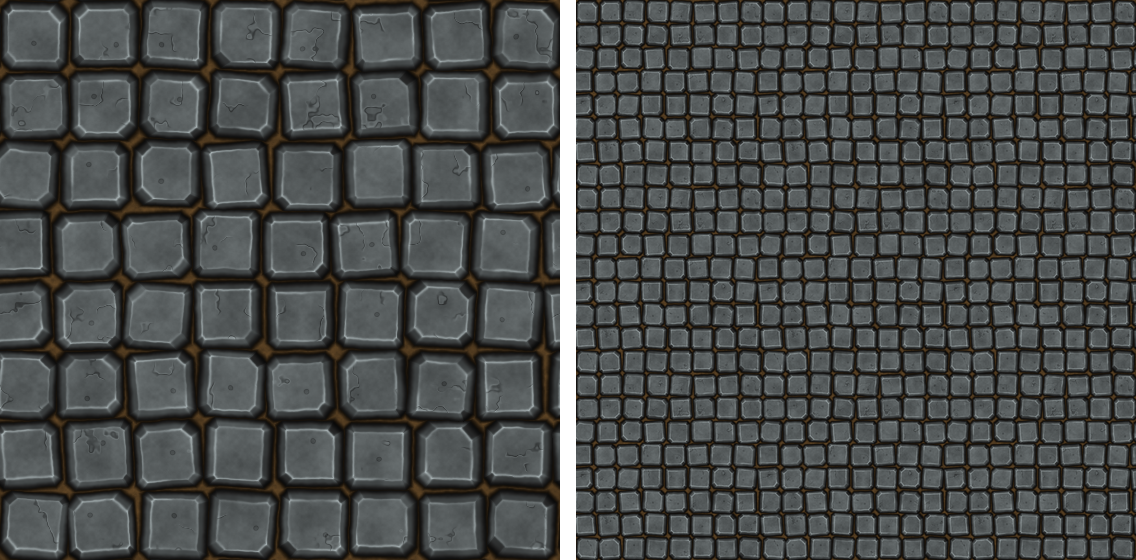
Left: one tile. Right: repeated 3 by 3.
This texture is drawn by a WebGL 2 fragment shader. Its source:

```glsl
#version 300 es
precision highp float;
// Cobbled paving: eight by eight chipped slate blocks bedded in brown earth.
// Each block is cut by eight jittered planes; the nearest plane gives the bevel
// facet, its height gives the pale ridge, and wrapped noise adds the wear.
uniform vec2 u_resolution;
out vec4 fragColor;

const float REPEATS = 8.0;

float hash(vec2 p) {
  return fract(sin(dot(p, vec2(127.1, 311.7))) * 43758.5453);
}

// Value noise that wraps after a whole number of cells
float noise(vec2 p, float period) {
  vec2 i = floor(p), f = fract(p);
  f = f * f * (3.0 - 2.0 * f);
  vec2 a = mod(i, period), b = mod(i + 1.0, period);
  return mix(mix(hash(a), hash(vec2(b.x, a.y)), f.x),
             mix(hash(vec2(a.x, b.y)), hash(b), f.x), f.y);
}

// Noise at k cells per block
float grain(vec2 p, float k) { return noise(p * k, REPEATS * k); }

float fbm(vec2 p, float k) {
  float sum = 0.0, gain = 0.5;
  for (int i = 0; i < 4; i++) {
    sum += gain * grain(p, k);
    k *= 2.0;
    gain *= 0.5;
  }
  return sum / 0.9375;
}

// Sideways drift of each row, in blocks
float rowShift(float row) {
  return -0.12 + 0.14 * cos(6.2831853 * (row + 0.7) / REPEATS)
       + 0.08 * (hash(vec2(row, 41.0)) - 0.5);
}

// Block at q: x = height (0 outer edge, 1 ridge), y = gap to next facet, z = facet shade
vec3 block(vec2 q, vec2 id) {
  float first = 1e3, second = 1e3, shade = 0.0, nextShade = 0.0;
  for (int i = 0; i < 8; i++) {
    float k = float(i), angle = k * 0.78539816;
    float h = hash(id + vec2(17.0 * k + 3.0, 5.0));
    float g = hash(id + vec2(7.0, 13.0 * k + 29.0));
    bool corner = i % 2 == 1;
    float outer = corner ? mix(0.63, 0.56, h) : 0.465 + 0.025 * g;
    float inner = corner ? mix(0.49, 0.39, h * h) : outer - mix(0.09, 0.145, h);
    vec2 dir = vec2(cos(angle), sin(angle));
    float t = (outer - dot(q, dir)) / (outer - inner);
    float tone = (corner ? mix(0.13, 0.31, g) : mix(0.2, 0.27, g)) - 0.02 * dir.x;
    if (t < first) {
      second = first; nextShade = shade;
      first = t; shade = tone;
    } else if (t < second) {
      second = t; nextShade = tone;
    }
  }
  float gap = second - first;
  return vec3(first, gap, mix(nextShade, shade, 0.5 + 0.5 * smoothstep(0.0, 0.15, gap)));
}

void main() {
  vec2 p = gl_FragCoord.xy / u_resolution * REPEATS;
  float pixel = REPEATS / u_resolution.y;
  vec2 wobble = 0.035 * (vec2(fbm(p, 5.0), fbm(p + 3.0, 5.0)) - 0.5);

  // Keep the highest of the nearby blocks
  vec3 stone = vec3(-1e3, 0.0, 0.0);
  vec2 local = vec2(0.0), seed = vec2(0.0);
  for (int y = -1; y <= 1; y++) {
    float row = floor(p.y) + float(y);
    float shift = rowShift(mod(row, REPEATS));
    for (int x = -1; x <= 1; x++) {
      vec2 cell = vec2(floor(p.x - shift) + float(x), row);
      vec2 id = mod(cell, REPEATS);
      vec2 jitter = vec2(hash(id + 11.0), hash(id + 23.0)) - 0.5;
      vec2 q = p - cell - 0.5 - vec2(shift, 0.0) - 0.06 * jitter;
      float turn = 0.16 * (hash(id + 37.0) - 0.5);
      q = mat2(cos(turn), sin(turn), -sin(turn), cos(turn)) * q + wobble;
      vec3 s = block(q, id);
      if (s.x > stone.x) { stone = s; local = q; seed = id; }
    }
  }
  float t = stone.x;
  float mottle = fbm(p, 3.0), fine = fbm(p, 16.0);

  // Earth, shadowed beside the blocks
  vec3 earth = vec3(0.33, 0.24, 0.13) * (0.8 + 0.4 * fine);
  earth *= mix(0.25, 1.0, smoothstep(0.0, 0.55, -t));

  // Top face with mottling and embossed cracks
  float face = 0.35 + 0.14 * (mottle - 0.5) + 0.06 * (fine - 0.5);
  face += 0.03 * (hash(seed + 53.0) - 0.5) + 0.12 * dot(local, local);
  float vein = (fbm(p + 1.7, 2.0) - 0.5) / 0.012;
  float cracked = smoothstep(0.45, 0.65, grain(p + 5.3, 3.0));
  face += cracked * (0.06 * exp(-pow(vein - 1.8, 2.0)) - 0.11 * exp(-vein * vein));

  // Small round pit on some blocks
  vec2 pit = 0.4 * (vec2(hash(seed + 61.0), hash(seed + 71.0)) - 0.5);
  float ring = length(local - pit) - 0.03;
  float pitted = step(0.5, hash(seed + 83.0));
  face -= pitted * (0.1 * exp(-pow(ring / 0.01, 2.0)) + 0.06 * smoothstep(0.0, -0.02, ring));

  // Bevels darken outward; pale worn ridges mark the edges
  float bevel = stone.z * mix(0.3, 1.15, smoothstep(0.0, 0.7, t)) * (0.75 + 0.5 * mottle);
  float gray = mix(bevel, face, smoothstep(0.88, 1.08, t));
  float worn = 0.4 + 0.9 * smoothstep(0.3, 0.7, grain(p + 2.1, 3.0));
  gray += 0.16 * worn * exp(-pow((t - 1.06) / 0.16, 2.0));
  gray += 0.09 * worn * exp(-pow(stone.y / 0.14, 2.0)) * smoothstep(0.2, 0.8, t) * smoothstep(1.2, 1.0, t);
  vec3 slate = gray * mix(vec3(1.0), vec3(0.95, 1.01, 1.02), smoothstep(0.1, 0.25, gray));

  float cover = smoothstep(-pixel, pixel, t * 0.12);
  fragColor = vec4(mix(earth, slate, cover), 1.0);
}
```
